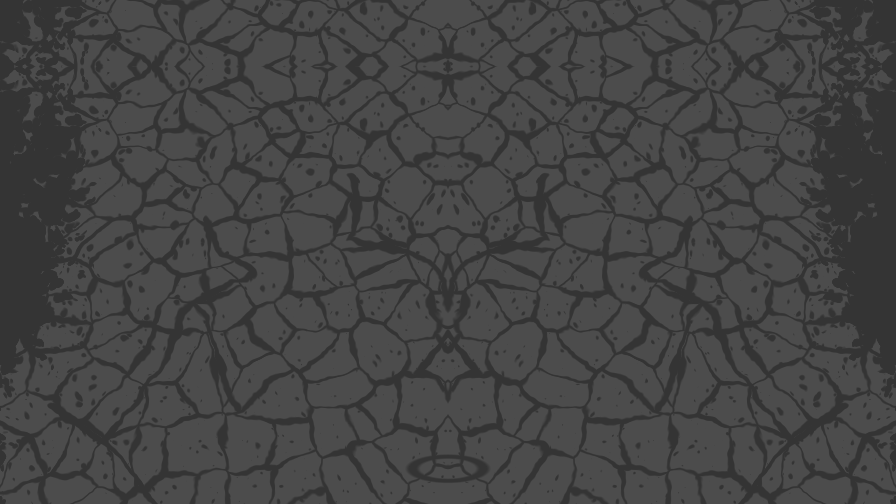
This texture is drawn by a Shadertoy shader. Its source:

```glsl
// Mirrored cracked dry earth in two greys, with grit and worn dark side margins.

const vec3 EARTH = vec3(0.30);
const vec3 CRACK = vec3(0.205);
const float SEAM_HEIGHT = 0.868;

vec2 hash2(vec2 cell) {
    vec3 h = fract(cell.xyx * vec3(0.1031, 0.1030, 0.0973));
    h += dot(h, h.yzx + 33.33);
    return fract((h.xx + h.yz) * h.zy);
}

// Layered sines that bend straight edges
vec2 wobble(vec2 p, float frequency, float amount) {
    vec2 bend = vec2(0.0);
    for (int i = 0; i < 3; i++) {
        bend += amount * sin(p.yx * frequency + vec2(1.3, 4.1) + 2.0 * sin(p * frequency * 0.7));
        frequency *= 1.9;
        amount *= 0.55;
    }
    return bend;
}

// Distance to the nearest border between irregular cells
float cellBorder(vec2 p) {
    vec2 base = floor(p), local = p - base;
    vec2 nearest = vec2(0.0), nearestCell = vec2(0.0);
    float best = 9.0;
    for (int j = -1; j <= 1; j++)
    for (int i = -1; i <= 1; i++) {
        vec2 cell = vec2(i, j);
        vec2 offset = cell + hash2(base + cell) - local;
        if (dot(offset, offset) < best) {
            best = dot(offset, offset);
            nearest = offset;
            nearestCell = cell;
        }
    }
    float border = 9.0;
    for (int j = -2; j <= 2; j++)
    for (int i = -2; i <= 2; i++) {
        vec2 cell = nearestCell + vec2(i, j);
        vec2 offset = cell + hash2(base + cell) - local;
        vec2 gap = offset - nearest;
        if (dot(gap, gap) > 0.0001)
            border = min(border, dot(0.5 * (nearest + offset), normalize(gap)));
    }
    return border;
}

// Distance to scattered dots; each dot's radius varies up to maxRadius
float dots(vec2 p, float maxRadius) {
    vec2 base = floor(p);
    float d = 9.0;
    for (int j = -1; j <= 1; j++)
    for (int i = -1; i <= 1; i++) {
        vec2 cell = base + vec2(i, j);
        float radius = maxRadius * (2.5 * hash2(cell + 71.0).x - 1.5);
        d = min(d, length(cell + hash2(cell) - p) - radius);
    }
    return d;
}

float segment(vec2 p, vec2 a, vec2 b) {
    vec2 pa = p - a, ba = b - a;
    return length(pa - ba * clamp(dot(pa, ba) / dot(ba, ba), 0.0, 1.0));
}

// Broad fissures, each stored as start and end
float fissures(vec2 p) {
    vec4 lines[12] = vec4[12](
        vec4(0.0, 0.44, 0.0, 0.34), vec4(0.0, 0.44, 0.09, 0.51),
        vec4(0.09, 0.51, 0.19, 0.525), vec4(0.0, 0.36, 0.067, 0.26),
        vec4(0.067, 0.26, 0.0, 0.22), vec4(0.19, 0.525, 0.195, 0.65),
        vec4(0.507, 0.4, 0.39, 0.445), vec4(0.507, 0.4, 0.67, 0.12),
        vec4(0.67, 0.12, 0.785, 0.2), vec4(0.507, 0.4, 0.415, 0.19),
        vec4(0.67, 0.12, 0.58, 0.0), vec4(0.39, 0.445, 0.485, 0.57));
    float d = 9.0;
    for (int i = 0; i < 12; i++) d = min(d, segment(p, lines[i].xy, lines[i].zw));
    return d;
}

float blob(vec2 p, vec2 centre, vec2 size) {
    vec2 q = (p - centre) / size;
    return exp(-dot(q, q));
}

float ink(float d, float softness) {
    return 1.0 - smoothstep(-softness, softness, d);
}

void mainImage(out vec4 fragColor, in vec2 fragCoord) {
    float pixel = 1.0 / iResolution.y;
    vec2 p = fragCoord * pixel;

    // Fold left onto right, and the top strip onto the area below it
    p.x = abs(p.x - 0.5 * iResolution.x * pixel);
    p.y = SEAM_HEIGHT - abs(p.y - SEAM_HEIGHT);
    vec2 bent = p + wobble(p, 19.0, 0.008) + wobble(p + 3.0, 90.0, 0.0018);

    // Crack network, finer toward the top
    float density = 10.5 + 4.0 * p.y;
    float width = 0.0045 + 0.0022 * sin(p.x * 31.0 + 3.0 * sin(p.y * 23.0));
    float dark = ink(cellBorder(bent * density) / density - width, pixel);
    dark = max(dark, ink(fissures(bent) - width - 0.0025, pixel));

    // Lens-shaped crack at the foot of the axis
    float lens = abs(length((p - vec2(0.0, 0.07)) / vec2(0.07, 0.024)) - 1.0) * 0.024;
    dark = max(dark, ink(lens - 0.004, pixel));

    // Grit, denser high up and toward the sides
    float grit = 0.2 + 0.14 * smoothstep(0.2, 0.7, p.y) + 0.12 * smoothstep(0.4, 0.8, p.x);
    dark = max(dark, ink(dots(bent * vec2(52.0, 44.0), grit) / 48.0, pixel));

    // Worn margins
    float wear = 0.36 * smoothstep(0.6, 0.84, p.x) * smoothstep(0.18, 0.45, p.y);
    wear += 0.4 * blob(p, vec2(0.785, 0.69), vec2(0.07, 0.11));
    wear += 0.6 * blob(p, vec2(0.865, 0.44), vec2(0.08, 0.15));
    wear += 0.35 * smoothstep(0.84, 0.89, p.x);
    float grain = 0.6 * dots(bent * 24.0, 0.0) + 0.4 * dots(bent * 65.0 + 9.0, 0.0);
    dark = max(dark, ink(grain - wear, 0.04));

    fragColor = vec4(mix(EARTH, CRACK, dark), 1.0);
}
```
